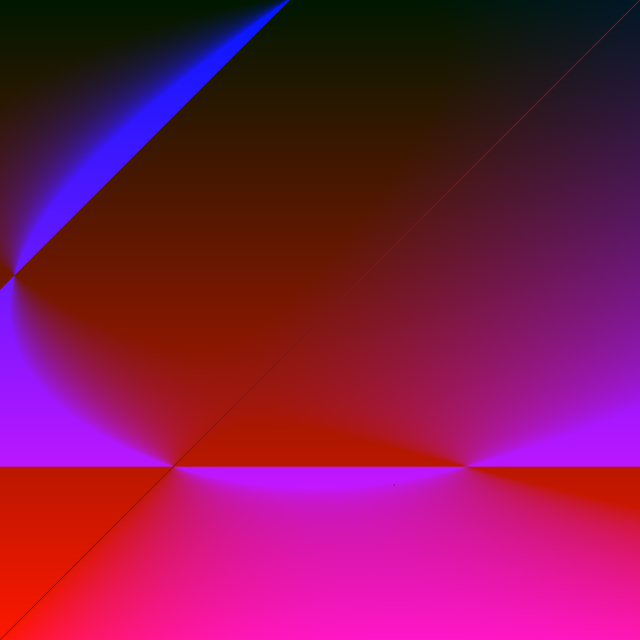
Write a WebGL 1 fragment shader that draws this background.

```glsl
precision highp float;
// Abstract colour field: red fades with height, green is constant, and blue is
// a clamped rational function whose two pole lines make hard seams that flip
// at its zeros. A hairline diagonal and one small speck lie over the field.

uniform vec2 u_resolution;

const float GREEN = 0.09;
const float SEAM_HEIGHT = 0.271;   // horizontal pole line
const float SLANT_OFFSET = 0.547;  // pole line y = x + offset
const vec3 HAIRLINE_COLOR = vec3(0.47, 0.09, 0.12);
const vec3 SPECK_COLOR = vec3(0.55, 0.09, 0.2);
const int SAMPLES = 3;             // per axis, smooths the seams

// Keeps a divisor away from zero without changing its sign.
float awayFromZero(float d) {
  return (d < 0.0 ? -1.0 : 1.0) * max(abs(d), 1e-5);
}

// Sloped base plus one term shared by both poles and one for the slanted pole.
float blueField(vec2 p) {
  float seam = awayFromZero(p.y - SEAM_HEIGHT);
  float slant = awayFromZero(p.y - p.x - SLANT_OFFSET);
  float seamZeros = (p.x - SEAM_HEIGHT) * (p.x - 1.0 + SEAM_HEIGHT);
  float base = 0.68 - 1.12 * p.y;
  return base - 0.28 * seamZeros / (seam * slant)
       + (0.174 - 0.42 * p.x) / slant;
}

vec3 fieldColor(vec2 p) {
  return clamp(vec3(1.0 - p.y, GREEN, blueField(p)), 0.0, 1.0);
}

// Averages the field over a grid of points inside one pixel.
vec3 smoothField(vec2 p, vec2 pixel) {
  vec3 sum = vec3(0.0);
  for (int j = 0; j < SAMPLES; j++) {
    for (int i = 0; i < SAMPLES; i++) {
      vec2 offset = (vec2(float(i), float(j)) + 0.5) / float(SAMPLES) - 0.5;
      sum += fieldColor(p + offset * pixel);
    }
  }
  return sum / float(SAMPLES * SAMPLES);
}

// Soft coverage of a shape given its signed distance.
float coverage(float distance, float pixel) {
  return clamp(0.5 - distance / pixel, 0.0, 1.0);
}

void main() {
  vec2 p = gl_FragCoord.xy / u_resolution;
  vec2 pixel = 1.0 / u_resolution;
  float edge = max(pixel.x, pixel.y);

  vec3 color = smoothField(p, pixel);

  // Diagonal hairline
  float diagonal = abs(p.x - p.y) * 0.7071 - 0.0007;
  color = mix(color, HAIRLINE_COLOR, coverage(diagonal, edge));

  // Lone speck below the seam
  float speck = length(p - vec2(0.616, 0.242)) - 0.001;
  color = mix(color, SPECK_COLOR, coverage(speck, edge));

  gl_FragColor = vec4(color, 1.0);
}
```
